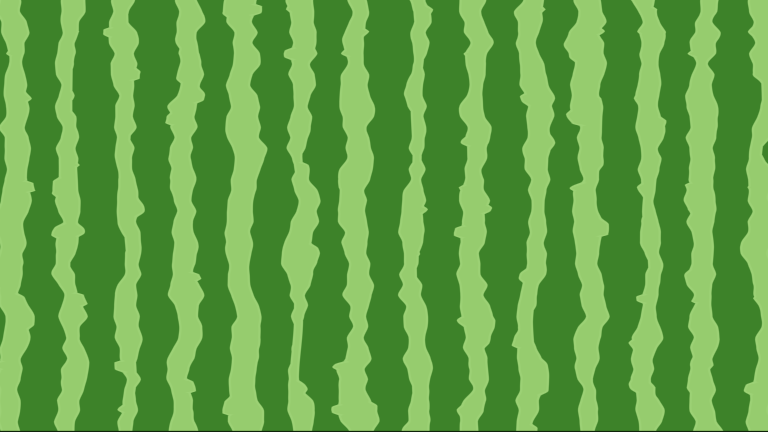
This pattern is drawn by a Shadertoy shader. Its source:

```glsl
const float STRIPES_ACROSS = 13.28;  // stripe periods over the canvas width
const float FIRST_CENTRE = 0.19;     // centre of the leftmost stripe, in periods
const float HALF_WIDTH = 0.196;      // all lengths below are in periods
const float MIN_HALF_WIDTH = 0.08;
const float WIDTH_VARIATION = 0.03;
const float SWELL = 0.06;
const float WANDER = 0.11;
const float BUMP = 0.085;
const float RIPPLE = 0.055;
const float NUB = 0.10;
const float EDGE_SOFTNESS = 0.014;
const float RIM_WIDTH = 0.04;
const float RIM_STRENGTH = 0.7;
const float BORDER_HEIGHT = 0.0026;  // in canvas heights
const float ROUNDNESS = 0.75;        // 0 gives angular edges, 1 gives smooth ones
const vec3 DARK_GREEN = vec3(0.24, 0.51, 0.16);
const vec3 LIGHT_GREEN = vec3(0.59, 0.80, 0.43);
const vec3 RIM_GREEN = vec3(0.62, 0.83, 0.47);
const vec3 BORDER_GREEN = vec3(0.06, 0.14, 0.04);

// Integer hash of a cell and a seed, from -1 to 1
float hash(int cell, int seed) {
    uint h = uint(cell) * 1597334677u ^ uint(seed) * 3812015801u;
    h = (h ^ (h >> 16)) * 2146121005u;
    h = (h ^ (h >> 15)) * 2221713035u;
    h ^= h >> 16;
    return float(h & 65535u) / 32767.5 - 1.0;
}

float noise(float t, int seed) {
    int cell = int(floor(t));
    float f = fract(t);
    float blend = mix(f, f * f * (3.0 - 2.0 * f), ROUNDNESS);
    return mix(hash(cell, seed), hash(cell + 1, seed), blend);
}

// Horizontal position of one ragged edge; side is -1 for left, 1 for right
float edgeX(float y, int stripe, float side) {
    int stripeSeed = stripe * 16;
    int edgeSeed = stripeSeed + (side > 0.0 ? 8 : 0);
    float centre = WANDER * noise(y * 1.05 + 3.0, stripeSeed + 1);
    float reach = HALF_WIDTH + WIDTH_VARIATION * hash(7, stripeSeed + 2);
    reach += SWELL * noise(y * 0.6, stripeSeed + 6);
    reach += BUMP * noise(y * 2.5, edgeSeed + 3);
    reach += RIPPLE * noise(y * 5.5, edgeSeed + 4);
    reach += NUB * smoothstep(0.65, 0.85, noise(y * 2.6, edgeSeed + 5));
    return centre + side * max(reach, MIN_HALF_WIDTH);
}

// Distance to an edge, positive towards the stripe's interior
float edgeDistance(vec2 p, int stripe, float side) {
    const float STEP = 0.015;
    float slope = (edgeX(p.y + STEP, stripe, side) - edgeX(p.y - STEP, stripe, side)) / (2.0 * STEP);
    return side * (edgeX(p.y, stripe, side) - p.x) / sqrt(1.0 + slope * slope);
}

void mainImage(out vec4 fragColor, in vec2 fragCoord) {
    float pixel = STRIPES_ACROSS / iResolution.x;
    vec2 p = fragCoord * pixel;

    // Nearest stripe and its neighbours, which may stray over the cell border
    p.x += 0.5 - FIRST_CENTRE;
    int cell = int(floor(p.x));
    float inside = -1.0;
    for (int i = -1; i <= 1; i++) {
        int stripe = cell + i;
        vec2 q = vec2(p.x - float(stripe) - 0.5, p.y);
        inside = max(inside, min(edgeDistance(q, stripe, -1.0), edgeDistance(q, stripe, 1.0)));
    }

    // Soft edge and a faint bright rim just within it
    float soft = max(EDGE_SOFTNESS, 0.6 * pixel);
    float rim = 1.0 - smoothstep(RIM_WIDTH - soft, RIM_WIDTH + soft, inside);
    vec3 light = mix(LIGHT_GREEN, RIM_GREEN, RIM_STRENGTH * rim);
    vec3 color = mix(DARK_GREEN, light, smoothstep(-soft, soft, inside));

    // Thin dark line along the bottom, covered in proportion to the pixel
    float border = clamp(BORDER_HEIGHT * iResolution.y - fragCoord.y + 0.5, 0.0, 1.0);
    fragColor = vec4(mix(color, BORDER_GREEN, border), 1.0);
}
```
